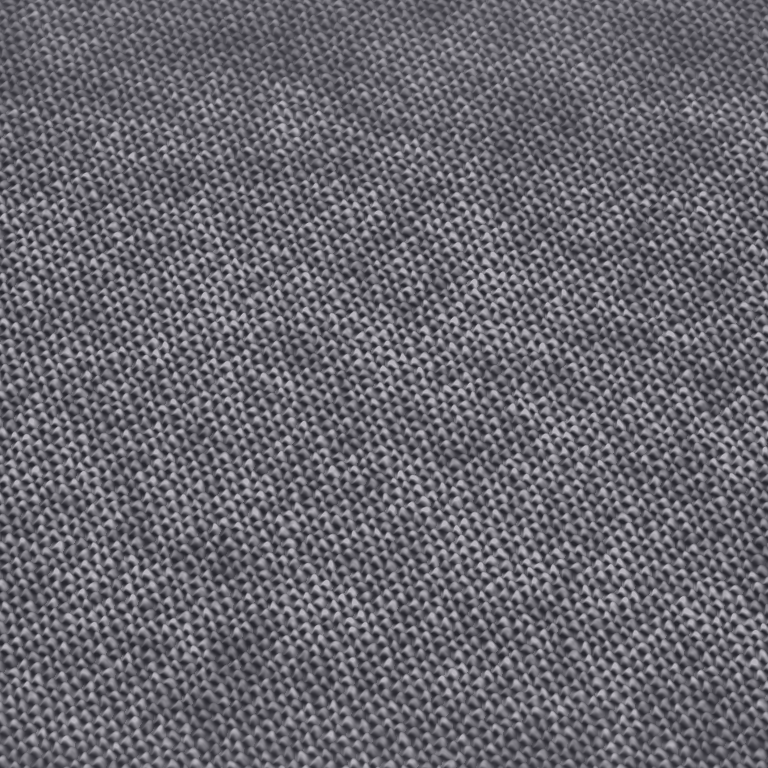
This texture is drawn by a WebGL 2 fragment shader. Its source:

```glsl
#version 300 es
precision highp float;
// Grey melange knit cloth: slanted rows of small hooked loops with dark pockets.

#define STITCHES 58.0       // loops across the canvas
#define ROWS 90.0           // yarn rows down the canvas
#define SLANT 0.30          // rows fall to the right, radians
#define PERSPECTIVE 0.16    // shrink towards the top
#define WAVE 0.25           // loop height, in rows
#define YARN 0.68           // yarn half width, in rows
#define WOBBLE 0.34         // unevenness of the loops
#define STITCH_VARY 0.30    // lightness change from loop to loop
#define PATCH_VARY 0.11     // lightness change of broad patches
#define FIBRE 0.40          // strength of the fine fibres
#define DEFOCUS 0.42        // contrast lost at top and bottom

uniform vec2 u_resolution;
out vec4 fragColor;

const float TAU = 6.2831853;
const vec3 SHADOW = vec3(0.150, 0.148, 0.177);
const vec3 HIGHLIGHT = vec3(0.725, 0.715, 0.745);

float hash(vec2 p) {
    vec3 q = fract(p.xyx * vec3(0.1031, 0.1030, 0.0973));
    q += dot(q, q.yzx + 33.33);
    return fract((q.x + q.y) * q.z);
}

float cornerSlope(vec2 cell, vec2 offset) {
    float angle = TAU * hash(cell);
    return dot(vec2(cos(angle), sin(angle)), offset);
}

// Gradient noise, about -0.7 to 0.7
float noise(vec2 p) {
    vec2 i = floor(p), f = p - i;
    vec2 u = f * f * f * (f * (f * 6.0 - 15.0) + 10.0);
    vec2 e = vec2(1.0, 0.0);
    float low = mix(cornerSlope(i, f), cornerSlope(i + e, f - e), u.x);
    float high = mix(cornerSlope(i + e.yx, f - e.yx),
                     cornerSlope(i + 1.0, f - 1.0), u.x);
    return mix(low, high, u.y);
}

// Lightness of the topmost yarn at g (x in stitches, y in rows)
float knit(vec2 g) {
    float tone = 0.0;
    for (int j = -1; j <= 1; j++) {
        float row = floor(g.y) + float(j);
        float along = g.x + 0.5 * mod(row, 2.0) + 0.12 * (hash(vec2(row, 7.0)) - 0.5);
        float angle = TAU * along;
        float swing = sin(angle + 0.45 * sin(angle));
        float crest = swing * (1.3 - 0.3 * swing * swing);
        float across = (g.y - row - 0.5 - WAVE * crest) / YARN;
        float body = 1.0 - smoothstep(0.10, 1.05, abs(across));
        float raised = mix(0.40, 0.92, 0.5 + 0.5 * crest);
        float tint = STITCH_VARY * (hash(vec2(floor(along + 0.25), row)) - 0.5);
        tone = max(tone, body * (raised + tint + 0.16 * across));
    }
    return tone;
}

void main() {
    vec2 uv = gl_FragCoord.xy / u_resolution;

    // Tilted cloth plane
    vec2 plane = (uv - 0.5) / (1.0 - PERSPECTIVE * (uv.y - 0.5));
    float c = cos(SLANT), s = sin(SLANT);
    plane = mat2(c, s, -s, c) * plane;

    // Hand-like irregularity of the loops
    vec2 grid = plane * vec2(STITCHES, ROWS) + 200.0;
    vec2 bend = vec2(noise(grid * 0.6), noise(grid * 0.6 + 71.0));
    float tone = knit(grid + WOBBLE * bend);

    // Fibres and soft heathered patches
    float fibre = noise(grid * vec2(2.2, 1.5) + 31.0);
    float patches = noise(plane * vec2(6.0, 9.0) + 11.0)
                  + 0.8 * noise(plane * vec2(19.0, 24.0) + 43.0);
    tone += FIBRE * fibre * (0.3 + 0.7 * tone);
    tone *= 1.0 + 2.0 * PATCH_VARY * patches;

    // Shallow focus and darker borders
    float blur = smoothstep(0.22, 0.62, abs(uv.y - 0.42));
    tone = mix(tone, 0.43 + PATCH_VARY * patches, DEFOCUS * blur);
    tone *= 1.02 - 0.25 * dot(uv - 0.5, uv - 0.5);

    fragColor = vec4(mix(SHADOW, HIGHLIGHT, clamp(tone, 0.0, 1.0)), 1.0);
}
```
